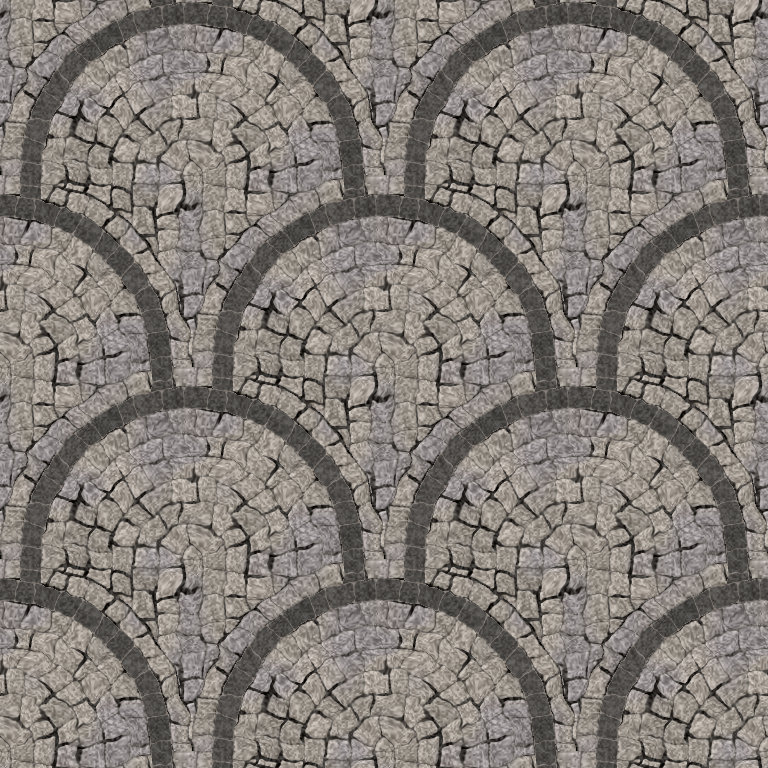
This pattern is drawn by a WebGL 2 fragment shader. Its source:

```glsl
#version 300 es
precision highp float;
// Cobbled paving in overlapping fan scales, each edged by an arch of dark setts.

uniform vec2 u_resolution;
out vec4 fragColor;

const float PI = 3.14159265;
const float SCALE_WIDTH = 0.5;      // two scales across
const float ROW_HEIGHT = 0.25;      // four staggered rows
const float CENTRE_OFFSET = 0.022;  // height of the lowest arch centre
const float BAND_INNER = 0.196;
const float BAND_OUTER = 0.224;
const float RIM_OUTER = 0.25;       // pale course outside the dark band
const float SETT = 0.0302;          // width of one course
const float CORNER = 0.0045;
const float JOINT = 0.0005;         // least half width of a joint
const float WARP = 0.011;
const float GRAIN = 0.42;

const vec3 PALE_STONE = vec3(0.615, 0.585, 0.55);
const vec3 VIOLET_STONE = vec3(0.565, 0.54, 0.54);
const vec3 DARK_STONE = vec3(0.305, 0.295, 0.285);
const vec3 PALE_JOINT = vec3(0.53, 0.50, 0.47);
const vec3 EARTH = vec3(0.41, 0.39, 0.37);
const vec3 DEEP_SHADOW = vec3(0.16, 0.15, 0.14);

struct Sett { float edge; float id; float dark; vec2 local; };

float hash(vec2 p) {
    return fract(sin(dot(p, vec2(127.1, 311.7))) * 43758.5);
}

float noise(vec2 p) {
    vec2 i = floor(p), f = fract(p);
    f = f * f * (3.0 - 2.0 * f);
    return mix(mix(hash(i), hash(i + vec2(1, 0)), f.x),
               mix(hash(i + vec2(0, 1)), hash(i + vec2(1, 1)), f.x), f.y);
}

// Radius above the centre, horizontal distance in the straight legs below it.
float archDistance(vec2 q) {
    return length(vec2(q.x, max(q.y, 0.0)));
}

// Position relative to the nearest arch centre of a row; warped least at the band.
vec2 archSpace(vec2 p, float row) {
    float x = p.x - 0.5 * SCALE_WIDTH * mod(row, 2.0);
    vec2 q = vec2(mod(x + 0.5 * SCALE_WIDTH, SCALE_WIDTH) - 0.5 * SCALE_WIDTH,
                  p.y - CENTRE_OFFSET - row * ROW_HEIGHT);
    vec2 coarse = vec2(noise(q * 42.0 + 9.0), noise(q * 42.0 + 57.0)) - 0.5;
    vec2 fine = vec2(noise(q * 130.0 + 31.0), noise(q * 130.0 + 83.0)) - 0.5;
    float fromBand = abs(archDistance(q) - 0.5 * (BAND_INNER + BAND_OUTER));
    float amount = WARP * mix(0.25, 1.0, smoothstep(0.012, 0.04, fromBand));
    return q + amount * coarse + 0.0028 * fine;
}

// Uneven, slanted joint that starts sett i of a course.
float jointAt(float i, float course, float across) {
    float h = hash(vec2(i, course + 3.0));
    float slant = hash(vec2(i + 17.0, course)) - 0.5;
    return i + 0.2 + 0.4 * h + 0.5 * slant * (across - 0.5);
}

Sett settAt(vec2 p) {
    // Choose between the lower scale and the one it overlaps.
    float row = floor((p.y - CENTRE_OFFSET) / ROW_HEIGHT);
    vec2 lower = archSpace(p, row), q = archSpace(p, row + 1.0);
    float lowerDist = archDistance(lower), d = archDistance(q);
    bool darkLeg = d > BAND_INNER && d < BAND_OUTER;
    float cover = darkLeg ? BAND_OUTER : RIM_OUTER;
    float border = lowerDist - cover;
    if (border < 0.0) { q = lower; d = lowerDist; border = -border; }

    // Course number, width, middle radius and position across it.
    float course = floor(d / SETT + 0.5), width = SETT;
    float radius = course * SETT, across = fract(d / SETT + 0.5), dark = 0.0;
    if (d > BAND_OUTER) {
        course = 8.0; width = RIM_OUTER - BAND_OUTER;
        radius = BAND_OUTER + 0.5 * width; across = (d - BAND_OUTER) / width;
    } else if (d > BAND_INNER) {
        course = 7.0; width = BAND_OUTER - BAND_INNER; dark = 1.0;
        radius = BAND_INNER + 0.5 * width; across = (d - BAND_INNER) / width;
    }

    // Position along the course: round the arch, then down its legs.
    float count = max(1.0, floor(PI * radius / SETT + 0.5));
    float along = atan(q.y, q.x) / PI * count;
    if (q.y < 0.0) along = q.x > 0.0 ? q.y / SETT : count - q.y / SETT;
    if (course < 0.5) along = q.y / SETT - 0.5;
    float i = floor(along);
    if (along < jointAt(i, course, across)) i -= 1.0;
    float side = min(along - jointAt(i, course, across),
                     jointAt(i + 1.0, course, across) - along) * SETT;
    float rim = min(min(across, 1.0 - across) * width, border);
    float edge = CORNER - length(max(CORNER - vec2(side, rim), 0.0));
    return Sett(edge, hash(vec2(i + 5.0, course * 7.0)), dark, q);
}

void main() {
    vec2 p = gl_FragCoord.xy / u_resolution;
    float pixel = 1.0 / u_resolution.y;
    Sett s = settAt(p);
    vec2 q = s.local;

    // Stone colour, gritty grain and faint stains.
    float grain = 0.3 * noise(q * 170.0 + 11.0) + 0.7 * noise(q * 430.0 + 70.0) - 0.5;
    float stain = smoothstep(0.45, 0.85, noise(q * 22.0 + 40.0));
    vec3 colour = mix(mix(PALE_STONE, VIOLET_STONE, stain), DARK_STONE, s.dark);
    colour *= 1.0 + 0.13 * (s.id - 0.5);

    // Light from the upper left on the worn edges.
    float uphill = settAt(p + vec2(-0.002, 0.002)).edge;
    colour += 0.05 * (1.0 - s.dark) * clamp((s.edge - uphill) / 0.002, -1.0, 1.0);

    // Thin joints, some opened into crisp dark cracks.
    float wear = smoothstep(0.3, 0.8, noise(q * 48.0 + 23.0));
    float gap = JOINT + 0.0017 * wear * (1.0 - s.dark);
    vec3 joint = mix(mix(EARTH, DEEP_SHADOW, wear), PALE_JOINT, s.dark);
    float soft = max(0.7 * pixel, 0.0009);
    colour = mix(joint, colour, smoothstep(gap - soft, gap + soft, s.edge));
    colour += GRAIN * grain * mix(1.0, 0.55, s.dark);
    fragColor = vec4(clamp(colour, 0.0, 1.0), 1.0);
}
```
